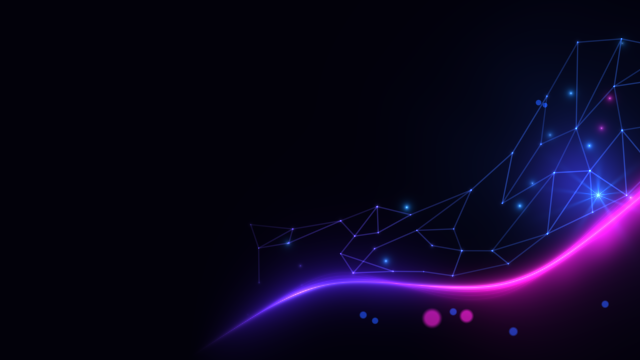
Reproduce this background procedurally as a Shadertoy shader.

```glsl
// A glowing violet-to-magenta ribbon sweeps across a near-black field, under a wire mesh.
// The ribbon is a sum of soft bends with exponential halos; the mesh is a jittered lattice
// stretched between the ribbon and an upper outline; sparks and soft discs are added on top.

#define BASE vec3(0.006, 0.002, 0.040)
#define NAVY vec3(0.022, 0.058, 0.150)
#define INDIGO vec3(0.170, 0.065, 0.560)
#define VIOLET vec3(0.420, 0.130, 0.860)
#define MAGENTA vec3(0.880, 0.050, 0.720)
#define CYAN vec3(0.080, 0.560, 1.000)
#define STAR vec2(1.662, 0.458)
#define MESH_START 0.725
#define MESH_STEP 0.112
#define MESH_ROWS 4
#define LINE_GAIN 0.42

float hash(vec2 p) {
    return fract(sin(dot(p, vec2(127.1, 311.7))) * 4375.85);
}

float softRamp(float t, float w) {
    return w * log(1.0 + exp(t / w));
}

float bump(float x, float center, float width) {
    float t = (x - center) / width;
    return exp(-t * t);
}

// Height of the ribbon: steep rise, shallow dip, steep rise
float ribbon(float x) {
    return 0.202 - 0.12 * (x - 1.2) - 0.78 * softRamp(0.88 - x, 0.07)
         + 0.97 * softRamp(x - 1.45, 0.08);
}

// Upper outline of the mesh
float outline(float x) {
    return 0.36 + 0.15 * (x - 0.72) + 0.36 * smoothstep(1.32, 1.65, x);
}

vec2 meshNode(vec2 id) {
    vec2 jitter = vec2(hash(id), hash(id + 37.0)) - 0.5;
    float x = MESH_START + MESH_STEP * (id.x + 0.65 * jitter.x);
    float v = (id.y + 0.5 + 0.7 * jitter.y) / (float(MESH_ROWS) - 0.5);
    return vec2(x, mix(ribbon(x), outline(x), v));
}

float segment(vec2 p, vec2 a, vec2 b, float px) {
    vec2 ab = b - a;
    float t = clamp(dot(p - a, ab) / dot(ab, ab), 0.0, 1.0);
    return 1.0 - smoothstep(0.0, 0.0012 + px, length(p - a - ab * t));
}

// Links each lattice node to its right, upper and one diagonal neighbour
vec3 mesh(vec2 p, float px) {
    float column = floor((p.x - MESH_START) / MESH_STEP);
    float lines = 0.0, dots = 0.0;
    for (int i = -2; i <= 1; i++)
    for (int j = 0; j < MESH_ROWS; j++) {
        vec2 id = vec2(column + float(i), float(j));
        if (id.x < 0.0) continue;
        vec2 a = meshNode(id);
        float sparse = mix(0.6, 0.1, smoothstep(1.0, 7.0, id.x));
        float side = hash(id + 5.0) < 0.5 ? -1.0 : 1.0;
        for (int k = 0; k < 3; k++) {
            vec2 stepTo = k == 0 ? vec2(1, 0) : k == 1 ? vec2(0, 1) : vec2(1, side);
            vec2 next = id + stepTo;
            bool topEdge = k == 0 && j == MESH_ROWS - 1;
            if (next.y < 0.0 || next.y >= float(MESH_ROWS)) continue;
            float chance = hash(id + 11.0 * float(k) + 3.0);
            if (!topEdge && chance < sparse) continue;
            lines += segment(p, a, meshNode(next), px) * (0.45 + 0.55 * chance);
        }
        dots += exp(-length(p - a) / 0.003) * hash(id + 19.0);
    }
    vec3 tint = mix(vec3(0.32, 0.25, 0.75), vec3(0.20, 0.40, 0.85), smoothstep(0.9, 1.5, p.x));
    return tint * (LINE_GAIN * lines + 0.9 * dots) * smoothstep(0.7, 1.25, p.x + 0.25);
}

// Halo, drifting sheets and bright strands of the ribbon
vec3 ribbonLight(vec2 p) {
    float x = p.x;
    float slope = (ribbon(x + 0.01) - ribbon(x - 0.01)) / 0.02;
    float d = (p.y - ribbon(x)) / sqrt(1.0 + slope * slope);
    float above = max(d, 0.0), below = max(-d, 0.0);
    float right = smoothstep(0.92, 1.42, x);
    float start = smoothstep(0.52, 0.85, x);
    vec3 hue = mix(VIOLET, MAGENTA, right);

    vec3 light = INDIGO * start * (1.0 - smoothstep(1.02, 1.35, x)) * exp(-above / 0.055 - below / 0.045);
    light += hue * (0.15 + 0.35 * right) * start * exp(-above / 0.022 - below / 0.032);
    light += MAGENTA * 0.42 * smoothstep(1.1, 1.5, x) * exp(-above / 0.025 - below / 0.085);
    float fold = 0.75 + 0.25 * sin(x * 31.0 + p.y * 17.0);
    light += MAGENTA * 0.4 * fold * smoothstep(1.5, 1.7, x) * bump(d, -0.02, 0.05);

    float power = 0.22 * start + 0.75 * bump(x, 0.835, 0.06) + 0.2 * bump(x, 0.98, 0.12)
                + 0.85 * smoothstep(1.08, 1.3, x) * (1.0 - 0.45 * smoothstep(1.55, 1.75, x));
    light += (hue + vec3(0.25, 0.35, 0.25)) * power * exp(-abs(d) / 0.0045);
    for (int k = 1; k <= 3; k++) {
        float sway = 0.011 * float(k) * sin((x - 1.1) * 7.0) * smoothstep(0.65, 1.0, x);
        light += hue * 0.28 / float(k) * start * exp(-abs(d + sway) / 0.006);
    }
    return light;
}

// Point lights (x, y, strength); a negative strength is magenta
vec3 sparks(vec2 p) {
    vec3 list[12] = vec3[12](vec3(1.130, 0.424, 1.0), vec3(1.444, 0.428, 0.9), vec3(1.586, 0.741, 0.8),
        vec3(1.528, 0.625, 0.5), vec3(1.637, 0.595, 0.9), vec3(1.072, 0.275, 0.8),
        vec3(1.479, 0.491, 0.5), vec3(1.694, 0.727, -0.7), vec3(1.671, 0.644, -0.6),
        vec3(1.729, 0.880, 0.4), vec3(0.799, 0.324, 0.4), vec3(1.752, 0.451, 0.6));
    vec3 light = vec3(0);
    for (int i = 0; i < 12; i++) {
        float r = length(p - list[i].xy);
        vec3 tint = list[i].z < 0.0 ? MAGENTA : CYAN;
        light += abs(list[i].z) * (tint * exp(-r / 0.008) + 0.5 * exp(-r / 0.0025));
    }
    return light;
}

// Out-of-focus discs (x, y, radius); the wide ones are pink
vec3 discs(vec2 p) {
    vec3 list[9] = vec3[9](vec3(1.200, 0.116, 0.025), vec3(1.296, 0.122, 0.018), vec3(1.259, 0.134, 0.010),
        vec3(1.009, 0.125, 0.010), vec3(1.042, 0.109, 0.009), vec3(1.426, 0.079, 0.012),
        vec3(1.496, 0.715, 0.008), vec3(1.514, 0.708, 0.007), vec3(1.681, 0.155, 0.010));
    vec3 light = vec3(0);
    for (int i = 0; i < 9; i++) {
        float r = length(p - list[i].xy) / list[i].z;
        vec3 tint = list[i].z > 0.015 ? MAGENTA * 0.62 + 0.04 : vec3(0.06, 0.20, 0.55);
        light += tint * (1.0 - smoothstep(0.65, 1.25, r));
    }
    return light;
}

vec3 starLight(vec2 p) {
    vec2 q = p - STAR;
    float r = length(q), a = atan(q.y, q.x);
    float rays = pow(0.5 + 0.5 * sin(a * 9.0 + 2.0 * sin(a * 2.0)), 6.0);
    return CYAN * (0.85 * exp(-r / 0.022) + 0.4 * rays * exp(-r / 0.05)) + 0.6 * exp(-r / 0.006)
         + vec3(0.13, 0.10, 0.46) * exp(-dot(q + vec2(0.05, -0.03), q + vec2(0.05, -0.03)) / 0.017);
}

void mainImage(out vec4 fragColor, in vec2 fragCoord) {
    vec2 p = fragCoord / iResolution.y;
    vec2 g = (p - vec2(1.60, 0.56)) / vec2(0.34, 0.33);
    float fog = 0.9 + 0.1 * sin(p.x * 13.0 + 2.0 * sin(p.y * 9.0));
    vec3 color = BASE + NAVY * fog * exp(-dot(g, g));
    color += ribbonLight(p) + mesh(p, 1.0 / iResolution.y);
    color += starLight(p) + sparks(p) + discs(p);
    fragColor = vec4(min(color, 1.0), 1.0);
}
```
